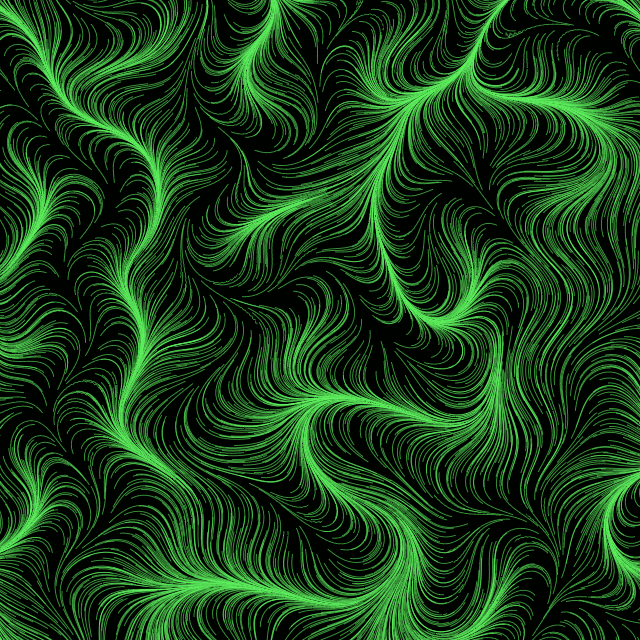
Reproduce this pattern procedurally as a Shadertoy shader.

```glsl
// Green hairs that follow a smooth noise flow and gather into bright ridges.

const vec3  BACKGROUND   = vec3(0.0, 0.006, 0.0);
const vec3  HAIR_COLOUR  = vec3(0.37, 0.96, 0.37);
const float HAIR_OPACITY = 0.62;
const float HAIR_RADIUS  = 0.00072; // half the hair width
const float SEED_CELL    = 0.0172;  // spacing of the hair roots
const float STEP_LENGTH  = 0.007;
const int   STEP_COUNT   = 17;      // times STEP_LENGTH gives the longest hair
const float SHORTEST     = 0.8;     // shortest hair, as a share of the longest
const float SWIRL_SCALE  = 4.2;
const float SWIRL_TURN   = 10.5;    // radians
const float DRIFT_SCALE  = 1.7;
const float DRIFT_TURN   = 4.5;     // radians
const float BASE_HEADING = 0.6;     // radians
const float MAX_STRETCH  = 10.0;
const float PROBE        = 0.002;   // offset for the sideways derivative

float hash1(vec2 p) {
    return fract(sin(dot(p, vec2(41.3, 289.1))) * 43758.5453);
}

vec2 hash2(vec2 p) {
    return fract(sin(vec2(dot(p, vec2(127.1, 311.7)),
                          dot(p, vec2(269.5, 183.3)))) * 43758.5453);
}

float cornerSlope(vec2 cell, vec2 offset) {
    return dot(hash2(cell) * 2.0 - 1.0, offset);
}

float gradientNoise(vec2 p) {
    vec2 i = floor(p), f = fract(p);
    vec2 u = f * f * f * (f * (f * 6.0 - 15.0) + 10.0);
    vec2 e = vec2(0.0, 1.0);
    return mix(mix(cornerSlope(i, f), cornerSlope(i + e.yx, f - e.yx), u.x),
               mix(cornerSlope(i + e.xy, f - e.xy), cornerSlope(i + e.yy, f - e.yy), u.x),
               u.y);
}

// Heading of the flow, in radians
float heading(vec2 p) {
    return BASE_HEADING
         + SWIRL_TURN * gradientNoise(p * SWIRL_SCALE + vec2(13.4, 7.7))
         + DRIFT_TURN * gradientNoise(p * DRIFT_SCALE + vec2(31.2, 52.9));
}

vec2 direction(float angle) {
    return vec2(cos(angle), sin(angle));
}

// Share of light let through by hairs rooted beside one upstream segment
float segmentGap(vec2 start, vec2 upstream, float travelled, float stretch, float pixel) {
    vec2 side = vec2(-upstream.y, upstream.x);
    vec2 home = floor((start + 0.5 * STEP_LENGTH * upstream) / SEED_CELL);
    float longest = float(STEP_COUNT) * STEP_LENGTH;
    float gap = 1.0;
    for (int y = -1; y <= 1; y++)
    for (int x = -1; x <= 1; x++) {
        vec2 cell = home + vec2(x, y);
        vec2 toRoot = (cell + hash2(cell + 91.0)) * SEED_CELL - start;
        float along = dot(toRoot, upstream);
        if (along < 0.0 || along >= STEP_LENGTH) continue;

        // Sideways distance, carried back downstream to the shaded point
        float dist = abs(dot(toRoot, side)) / stretch;
        float cover = clamp((HAIR_RADIUS + 0.5 * pixel - dist) / pixel, 0.0, 1.0);
        float hairLength = longest * mix(SHORTEST, 1.0, hash1(cell));
        cover *= 1.0 - smoothstep(-pixel, pixel, travelled + along - hairLength);
        gap *= 1.0 - HAIR_OPACITY * cover;
    }
    return gap;
}

void mainImage(out vec4 fragColor, in vec2 fragCoord) {
    float pixel = 1.0 / iResolution.y;
    vec2 p = fragCoord * pixel;
    float stretch = 1.0;  // how far neighbouring paths spread upstream
    float gap = 1.0;

    // Walk upstream and collect every hair whose root lies on the path
    for (int k = 0; k < STEP_COUNT; k++) {
        vec2 middle = p - 0.5 * STEP_LENGTH * direction(heading(p));
        float angle = heading(middle);
        vec2 flow = direction(angle);
        vec2 side = vec2(-flow.y, flow.x);
        float spread = (heading(middle + PROBE * side) - angle) / PROBE;
        float halfGrowth = exp(-0.5 * STEP_LENGTH * spread);

        stretch *= halfGrowth;
        gap *= segmentGap(p, -flow, float(k) * STEP_LENGTH,
                          clamp(stretch, 0.02, MAX_STRETCH), pixel);
        stretch *= halfGrowth;
        p -= STEP_LENGTH * flow;
    }

    fragColor = vec4(mix(HAIR_COLOUR, BACKGROUND, gap), 1.0);
}
```
